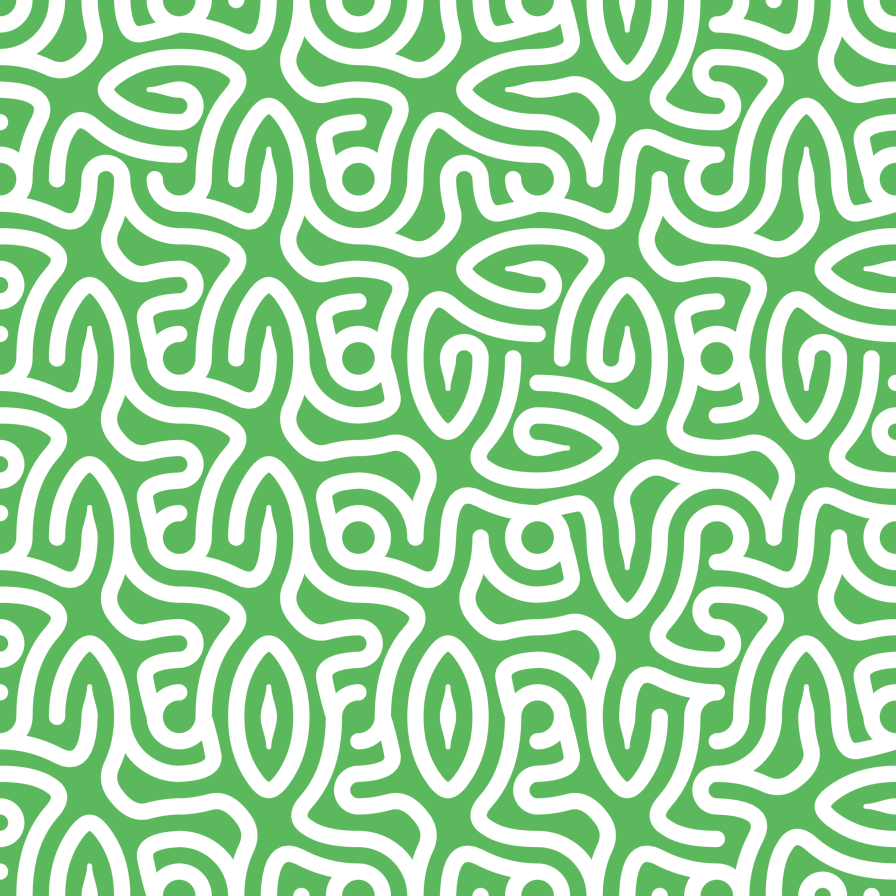
Write a Shadertoy shader that draws this pattern.

```glsl
float hash(vec2 p) {
    vec3 q = fract(p.xyx * vec3(0.1031, 0.1030, 0.0973));
    q += dot(q, q.yzx + 33.33);
    return fract((q.x + q.y) * q.z);
}

float segment(vec2 p, vec2 a, vec2 b) {
    vec2 ab = b - a;
    return length(p - a - ab * clamp(dot(p - a, ab) / dot(ab, ab), 0.0, 1.0));
}

// Distance to a quadratic curve, as short chords
float bend(vec2 p, vec2 a, vec2 b, vec2 c) {
    float d = 1e3;
    vec2 last = a;
    for (int i = 1; i <= 10; i++) {
        float t = float(i) / 10.0;
        vec2 next = mix(mix(a, b, t), mix(b, c, t), t);
        d = min(d, segment(p, last, next));
        last = next;
    }
    return d;
}

float ring(vec2 p, vec2 center, float radius) {
    return abs(length(p - center) - radius);
}

// Centre lines of one tile, 11 units wide, five line ends on each side
float tileLines(vec2 p) {
    vec2 q = abs(p);

    // Round caps on every line end
    float along = min(q.x, q.y);
    float d = length(vec2(5.5 - max(q.x, q.y), along - 2.0 * min(round(along / 2.0), 2.0)));

    // Arcs around three corners
    d = min(d, ring(p, vec2(5.5), 1.5));
    d = min(d, ring(p, vec2(5.5), 3.5));
    d = min(d, ring(p, vec2(-5.5, 5.5), 1.5));
    d = min(d, ring(p, vec2(5.5, -5.5), 1.5));

    // Upper hook
    d = min(d, bend(p, vec2(-5.5, 4.0), vec2(-3.6, 4.0), vec2(-1.9, 3.1)));
    d = min(d, bend(p, vec2(-1.9, 3.1), vec2(-0.1, 2.2), vec2(0.0, 5.5)));

    // Right leaf
    d = min(d, bend(p, vec2(2.0, 5.5), vec2(2.0, 3.9), vec2(1.4, 2.6)));
    d = min(d, bend(p, vec2(1.4, 2.6), vec2(0.9, 1.6), vec2(1.6, 0.7)));
    d = min(d, bend(p, vec2(1.6, 0.7), vec2(2.5, -0.5), vec2(3.5, -0.3)));
    d = min(d, bend(p, vec2(3.5, -0.3), vec2(4.6, 0.0), vec2(5.5, 0.0)));

    // Lower right shoulder
    d = min(d, bend(p, vec2(5.5, -2.0), vec2(3.3, -2.1), vec2(3.4, -3.1)));
    d = min(d, bend(p, vec2(3.4, -3.1), vec2(3.6, -4.2), vec2(4.0, -5.5)));

    // Left sweep and curl
    d = min(d, bend(p, vec2(-5.5, 2.0), vec2(-3.4, 2.0), vec2(-2.4, 1.3)));
    d = min(d, bend(p, vec2(-2.4, 1.3), vec2(-1.4, 0.7), vec2(-2.3, -0.3)));
    d = min(d, bend(p, vec2(-2.3, -0.3), vec2(-4.0, -2.2), vec2(-4.0, -5.5)));
    d = min(d, ring(p, vec2(-5.5, -1.0), 1.0));

    // Lower petal with a tapered core
    vec2 m = vec2(q.x, p.y);
    d = min(d, bend(m, vec2(2.0, -5.5), vec2(2.0, -3.2), vec2(0.8, -1.6)));
    d = min(d, bend(m, vec2(0.8, -1.6), vec2(0.35, -1.0), vec2(0.0, -1.0)));
    float taper = 0.35 * smoothstep(-5.5, -3.6, p.y);
    return min(d, segment(p, vec2(0.0, -5.5), vec2(0.0, -3.65)) + taper);
}

void mainImage(out vec4 fragColor, in vec2 fragCoord) {
    vec2 grid = fragCoord / iResolution.y * 5.0;
    vec2 cell = mod(floor(grid), 5.0);
    vec2 p = (fract(grid) - 0.5) * 11.0;

    // Random quarter turn per tile
    int turns = int(4.0 * hash(cell + 7.0));
    for (int i = 0; i < turns; i++) p = vec2(-p.y, p.x);

    float pixel = 55.0 / iResolution.y;
    float line = 1.0 - smoothstep(-0.75 * pixel, 0.75 * pixel, tileLines(p) - 0.5);
    fragColor = vec4(mix(vec3(0.36, 0.72, 0.36), vec3(1.0), line), 1.0);
}
```
